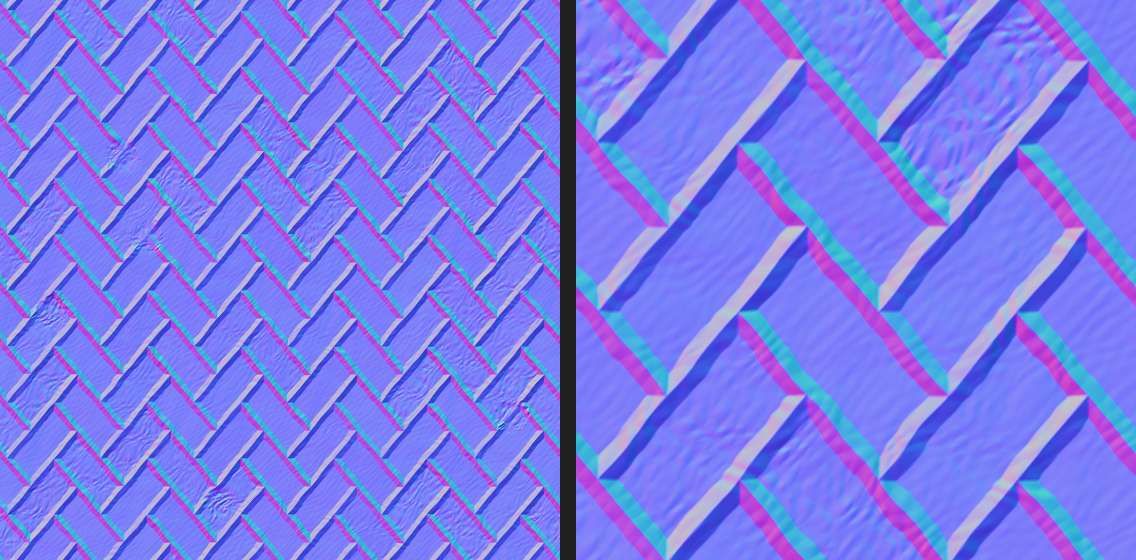
Left: the whole. Right: its middle third, enlarged.
Write a WebGL 1 fragment shader that draws this texture map.

```glsl
precision highp float;
// Normal map of a herringbone brick floor: 6 repeats across and 10 down.
// A height field (bevelled bricks, creases, grain and worn spots) is built
// from wrapping formulas, then its slope is encoded as a colour.

uniform vec2 u_resolution;

const float TAU = 6.2831853;
const vec2 REPEATS = vec2(6.0, 10.0);
const vec2 PHASE = vec2(0.078, 0.8125);
const float BEVEL_WIDTH = 0.142;
const float BEVEL_SLOPE = 0.057;

float hash(vec2 p) {
  return fract(sin(dot(p, vec2(127.1, 311.7))) * 4375.85);
}

// Cellular noise that wraps: nearest distance and the hash of that cell.
vec2 cellular(vec2 p, float period) {
  vec2 base = floor(p);
  vec2 nearest = vec2(9.0, 0.0);
  for (int j = -1; j <= 1; j++) {
    for (int i = -1; i <= 1; i++) {
      vec2 cell = base + vec2(float(i), float(j));
      vec2 id = mod(cell + 0.5, period);
      vec2 jitter = 0.25 + 0.5 * vec2(hash(id), hash(id + 57.3));
      float dist = length(cell + jitter - p);
      if (dist < nearest.x) nearest = vec2(dist, hash(id + 19.7));
    }
  }
  return nearest;
}

// Sine wave with whole numbers of cycles over the canvas.
float wave(vec2 uv, vec2 cycles, float shift) {
  return sin(TAU * dot(uv, cycles) + shift);
}

// Irregular swell: sines whose phases are shifted by other sines.
float swell(vec2 uv, float shift) {
  float a = wave(uv, vec2(5.0, -7.0), shift);
  float b = wave(uv, vec2(8.0, 3.0), 2.3 * shift);
  return 0.5 * wave(uv, vec2(11.0, 6.0), 2.5 * a + shift)
       + 0.5 * wave(uv, vec2(-9.0, 14.0), 2.5 * b - shift);
}

// Canvas position to brick axes, where a brick measures 2 by 1.
vec2 toBrickAxes(vec2 uv) {
  vec2 r = uv * REPEATS - PHASE;
  return vec2(2.0 * r.x + r.y, 2.0 * r.x - r.y);
}

// Gives the offset from the brick centre (xy) and a wrapped brick id (zw);
// edgeDistance receives the distance to the nearest joint.
vec4 herringbone(vec2 p, out float edgeDistance) {
  vec2 cell = floor(p);
  float kind = mod(cell.x + cell.y + 0.5, 4.0) - 0.5;
  bool rising = kind < 1.5;
  float along = floor(mod(kind + 0.5, 2.0));
  vec2 halfSize = rising ? vec2(1.0, 0.5) : vec2(0.5, 1.0);
  vec2 centre = cell + halfSize - (rising ? vec2(along, 0.0) : vec2(0.0, along));
  vec2 local = p - centre;
  vec2 inset = halfSize - abs(local);
  edgeDistance = min(inset.x, inset.y);
  vec2 id = vec2((centre.x + centre.y) * 0.25, (centre.x - centre.y) * 0.5);
  return vec4(local, mod(id, REPEATS));
}

// Creased clay: short diagonal folds, different on each brick.
float creases(vec2 uv, float fold, float bend, float seed) {
  return 0.6 * wave(uv, vec2(43.0, -37.0), 5.0 * bend + seed)
       + 0.4 * wave(uv, vec2(61.0, 29.0), 6.0 * fold - 4.0 * bend + seed)
       + 3.0 * fold;
}

// Fine brushed grain.
float grain(vec2 uv, float bend) {
  return wave(uv, vec2(83.0, -67.0), 3.0 * bend)
       + wave(uv, vec2(59.0, -88.0), 1.7 - 4.0 * bend);
}

float height(vec2 uv) {
  vec2 bends = vec2(swell(uv, 0.7), swell(uv, 3.9));
  vec2 warped = uv + 0.006 * bends;
  float fold = cellular(40.0 * vec2(warped.x + warped.y,
                                    2.0 * (warped.x - warped.y)), 40.0).x;
  vec2 spot = cellular(uv * 6.0, 6.0);
  float worn = step(0.86, spot.y) * smoothstep(0.25, 0.16, spot.x + 0.12 * fold);

  // Hand-cut edges
  float edge;
  vec4 brick = herringbone(toBrickAxes(uv) + 0.016 * bends, edge);
  float ragged = 0.018 * (fold - 0.4) + 0.006 * wave(uv, vec2(31.0, 22.0), 5.0 * bends.x);
  edge = max(edge + ragged, 0.0);

  // Bevel, mostly filled where worn
  float rise = min(edge / BEVEL_WIDTH, 1.0);
  float h = BEVEL_SLOPE * BEVEL_WIDTH * mix(rise, 1.0, 0.8 * worn);

  // Each brick has its own roughness and tilt
  float seed = hash(brick.zw);
  float roughness = smoothstep(0.4, 1.0, seed) * (0.65 + 0.5 * bends.y);
  float relief = 0.00006 + 0.00065 * roughness + 0.0009 * worn;
  vec2 tilt = vec2(hash(brick.zw + 3.1), hash(brick.zw + 8.6)) - 0.5;
  float surface = relief * creases(uv, fold, bends.x, 40.0 * seed)
                + 0.00005 * grain(uv, bends.y)
                + 0.0003 * bends.x + 0.004 * dot(brick.xy, tilt);
  return h + rise * surface;
}

// Slope over a small canvas-relative step, which also smooths the edges.
vec2 slope(vec2 uv, float stepSize) {
  vec2 e = vec2(stepSize, 0.0);
  return vec2(height(uv + e.xy) - height(uv - e.xy),
              height(uv + e.yx) - height(uv - e.yx)) / (2.0 * stepSize);
}

void main() {
  vec2 uv = gl_FragCoord.xy / u_resolution;
  vec2 s = slope(uv, 0.0011);
  // Green points down the canvas
  vec3 normal = normalize(vec3(-s.x, s.y, 1.0));
  gl_FragColor = vec4((0.5 + 0.5 * normal) * vec3(0.97, 0.985, 0.98), 1.0);
}
```
